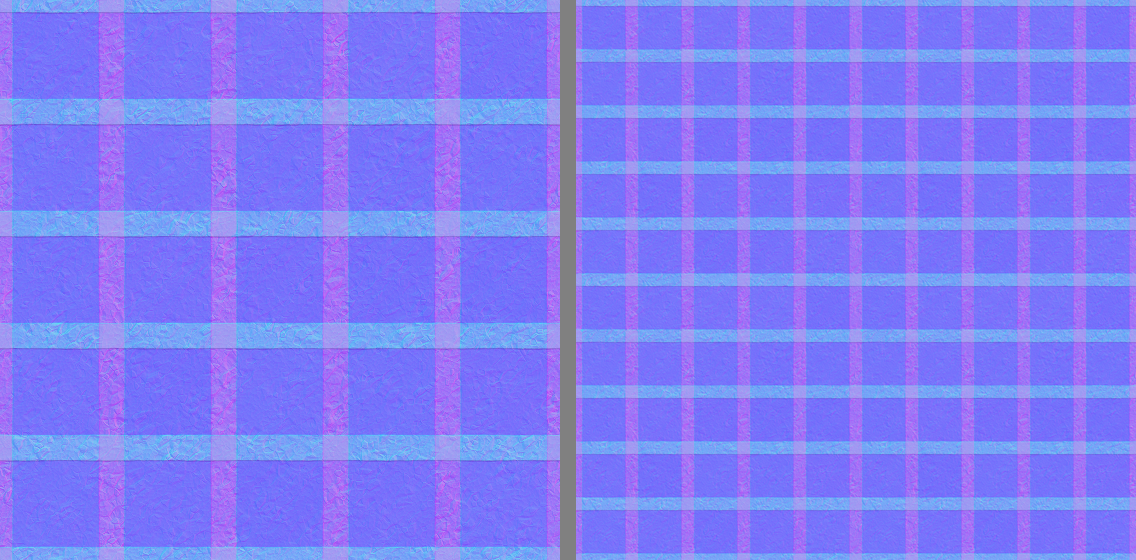
Left: one tile. Right: repeated 2 by 2.
Write a WebGL 2 fragment shader that draws this texture map.

```glsl
#version 300 es
precision highp float;

uniform vec2 u_resolution;
out vec4 fragColor;

const float TAU = 6.283185;
const float REPEATS = 5.0;
const float HALF_BAND = 0.0228;
const float LINE_WIDTH = 0.0013;
const float EDGE_WOBBLE = 0.0003;
const float MAX_CHIP = 0.016;
const float WARP = 0.002;
const float SLOPE_STEP = 0.0009;
const float MAX_TILT = 0.22;
const float TINT_VARIATION = 0.02;

const vec3 FIELD = vec3(0.467, 0.448, 0.985);
const vec3 UPRIGHT_BAND = vec3(0.628, 0.450, 0.970);
const vec3 LEVEL_BAND = vec3(0.465, 0.645, 0.968);
const vec3 CROSSING = vec3(0.625, 0.605, 0.950);

// Colour shifts along the four band edges
const vec3 LEFT_LINE = vec3(0.07, -0.08, 0.0);
const vec3 RIGHT_LINE = vec3(-0.13, 0.07, -0.02);
const vec3 TOP_LINE = vec3(-0.08, 0.10, 0.0);
const vec3 BOTTOM_LINE = vec3(-0.05, -0.15, -0.10);

// Relief strength: x for flakes, y for grit
const vec2 FIELD_RELIEF = vec2(0.030, 0.024);
const vec2 BAND_RELIEF = vec2(0.085, 0.045);
const vec2 CROSSING_RELIEF = vec2(0.025, 0.024);

vec2 hash2(vec2 p) {
    vec3 q = fract(p.xyx * vec3(0.1031, 0.1030, 0.0973));
    q += dot(q, q.yzx + 33.33);
    return fract((q.xx + q.yz) * q.zy);
}

// Wrapping cellular noise: nearest distance, second distance, cell value
vec3 cellular(vec2 uv, vec2 cells) {
    vec2 p = uv * cells;
    vec2 corner = floor(p);
    vec3 nearest = vec3(9.0, 9.0, 0.0);
    for (int y = -1; y <= 1; y++) {
        for (int x = -1; x <= 1; x++) {
            vec2 cell = corner + vec2(x, y);
            vec2 seed = hash2(mod(cell, cells) + cells);
            float d = length(cell + seed - p);
            if (d < nearest.x) nearest = vec3(d, nearest.x, fract(seed.x * 7.0 + seed.y * 13.0));
            else nearest.y = min(nearest.y, d);
        }
    }
    return nearest;
}

// Layered sines with whole frequencies
vec2 waves(vec2 uv) {
    vec2 low = sin(TAU * vec2(dot(uv, vec2(5, 9)), dot(uv, vec2(8, -6))));
    vec2 mid = sin(TAU * vec2(dot(uv, vec2(-17, 13)), dot(uv, vec2(11, 19))) + 2.0 * low.yx);
    vec2 high = sin(TAU * vec2(dot(uv, vec2(37, 29)), dot(uv, vec2(-31, 41))) + 2.0 * mid.yx);
    return low + 0.5 * mid + 0.3 * high;
}

// Mostly faint flakes, a few clearly raised or sunken
float flakes(vec2 uv, vec2 cells) {
    vec3 c = cellular(uv, cells);
    float level = c.z - 0.5;
    return (0.3 * level + 2.8 * level * level * level) * smoothstep(0.0, 0.4, c.y - c.x);
}

// Heights of the flakes and of the grit
vec2 surfaceHeight(vec2 uv) {
    vec2 p = uv + WARP * waves(uv);
    vec2 diagonal = vec2(p.x + p.y, p.x - p.y);
    float flake = flakes(diagonal, vec2(27, 46)) / 45.0 + flakes(p, vec2(97, 103)) / 75.0;
    float grit = cellular(p, vec2(190)).x;
    return vec2(flake, grit * grit / 190.0);
}

float edgeLine(float offset) {
    float width = max(LINE_WIDTH, 0.7 / u_resolution.x);
    return 1.0 - smoothstep(0.4 * width, 1.4 * width, abs(offset));
}

void main() {
    vec2 uv = gl_FragCoord.xy / u_resolution;
    float soft = 0.7 / min(u_resolution.x, u_resolution.y);

    // Lattice of bands with slightly uneven edges
    vec2 wobbled = uv + EDGE_WOBBLE * waves(uv.yx);
    vec2 nearestLine = round(wobbled * REPEATS);
    vec2 offset = wobbled - nearestLine / REPEATS;
    vec2 outside = abs(offset) - HALF_BAND;
    vec2 band = 1.0 - smoothstep(-soft, soft, outside);

    // Crossings with a differently chipped corner on each side
    vec2 lineId = mod(nearestLine, REPEATS);
    float chance = hash2(lineId * 3.0 + step(0.0, offset) + 21.0).x;
    float chip = MAX_CHIP * pow(chance, 6.0) + 0.001;
    vec2 q = outside + chip;
    float crossDistance = length(max(q, 0.0)) + min(max(q.x, q.y), 0.0) - chip;
    float crossing = 1.0 - smoothstep(-soft, soft, crossDistance);

    vec3 color = mix(FIELD, UPRIGHT_BAND, band.x);
    color = mix(color, LEVEL_BAND, band.y);
    color = mix(color, CROSSING, crossing);
    vec2 relief = mix(FIELD_RELIEF, BAND_RELIEF, max(band.x, band.y));
    relief = mix(relief, CROSSING_RELIEF, crossing);

    // Tint per piece and broad undulation
    vec2 pieceId = mix(floor(uv * REPEATS), lineId + 7.0, step(outside, vec2(0)));
    color.rg += TINT_VARIATION * (hash2(pieceId + 3.0) - 0.5);
    vec2 broad = waves(uv);
    color.rg += 0.005 * broad;

    // Surface slope, stronger in worn patches and limited at steep rims
    vec2 here = surfaceHeight(uv);
    vec2 slopeX = (surfaceHeight(uv + vec2(SLOPE_STEP, 0)) - here) / SLOPE_STEP;
    vec2 slopeY = (surfaceHeight(uv + vec2(0, SLOPE_STEP)) - here) / SLOPE_STEP;
    relief.x *= clamp(1.0 + 0.2 * (broad.x + broad.y), 0.6, 1.4);
    vec2 tilt = vec2(dot(slopeX, relief), dot(slopeY, relief));
    tilt *= MAX_TILT / (MAX_TILT + length(tilt));
    color.rg -= tilt;
    color.b -= 0.8 * dot(tilt, tilt);

    // Narrow bevels along the bands
    color += LEFT_LINE * edgeLine(offset.x + HALF_BAND);
    color += RIGHT_LINE * edgeLine(offset.x - HALF_BAND);
    color += TOP_LINE * edgeLine(offset.y - HALF_BAND);
    color += BOTTOM_LINE * edgeLine(offset.y + HALF_BAND);

    fragColor = vec4(clamp(color, 0.0, 1.0), 1.0);
}
```
